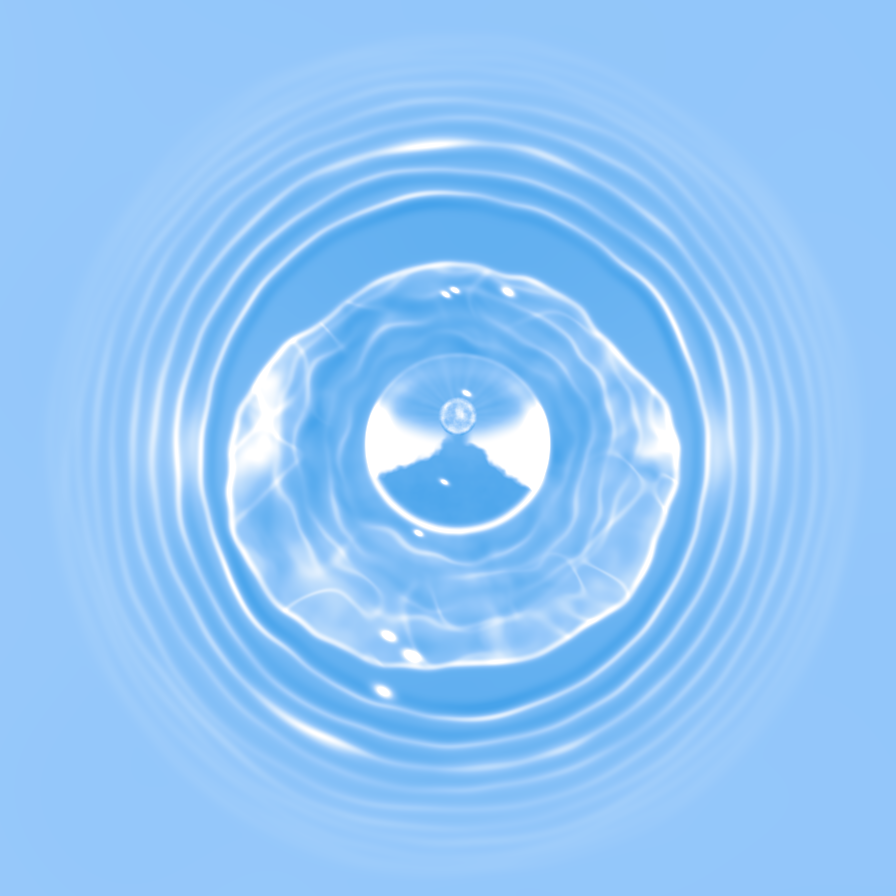
Reproduce this texture procedurally as a Shadertoy shader.

```glsl
// Water drop above concentric ripples on a sky-blue surface, seen from overhead.

vec2 gradientAt(vec2 cell) {
    vec2 h = vec2(dot(cell, vec2(127.1, 311.7)), dot(cell, vec2(269.5, 183.3)));
    return 2.0 * fract(sin(h) * 43758.5) - 1.0;
}

float gradientNoise(vec2 p) {
    vec2 i = floor(p), f = fract(p);
    vec2 u = f * f * f * (f * (f * 6.0 - 15.0) + 10.0), e = vec2(0, 1);
    return mix(
        mix(dot(gradientAt(i), f), dot(gradientAt(i + e.yx), f - e.yx), u.x),
        mix(dot(gradientAt(i + e.xy), f - e.xy), dot(gradientAt(i + e.yy), f - e.yy), u.x), u.y);
}

float fbm(vec2 p) {
    return gradientNoise(p) + 0.5 * gradientNoise(p * 2.03 + 7.1) + 0.25 * gradientNoise(p * 4.1 + 3.7);
}

// Soft line of the given width around zero distance
float glow(float d, float width) {
    d /= width;
    return exp(-d * d);
}

// Light level 0 = deep water, 0.5 = reflected sky, 1 = white
vec3 waterColor(float light) {
    vec3 deep = vec3(0.28, 0.64, 0.92), sky = vec3(0.58, 0.78, 0.98);
    vec3 c = mix(deep, sky, clamp(light * 2.0, 0.0, 1.0));
    return mix(c, vec3(1), clamp(light * 2.0 - 1.0, 0.0, 1.0));
}

float outerRipples(vec2 p) {
    vec2 c = (p - vec2(0.507, 0.491)) * vec2(1.0, 0.965);
    float r = length(c);
    vec2 dir = c / max(r, 0.001);
    float vertical = abs(dir.y);
    float light = 0.5 + 0.03 * gradientNoise(p * 2.5) + 0.025 * (0.5 - p.x);
    light -= smoothstep(0.43, 0.27, r) * mix(0.18, 0.32, vertical);

    for (int i = 0; i < 10; i++) {
        float k = float(i);
        float wobble = 0.010 * gradientNoise(dir * 2.4 + k * 0.35) + 0.003 * gradientNoise(dir * 6.0 + k);
        float d = r - (0.282 + 0.0305 * k - 0.0013 * k * k) - wobble;
        float broken = 0.8 + 0.7 * gradientNoise(dir * 3.0 + k * 2.7);
        float strength = 0.56 * exp(-0.36 * k) * broken;
        light += strength * (glow(d, 0.0038 + 0.0003 * k) + 0.25 * glow(d - 0.004, 0.009));
        light -= 0.35 * strength * glow(d + 0.012, 0.007);
    }
    // Broad reflections above, below and at the sides
    float patches = smoothstep(-0.25, 0.4, gradientNoise(dir * 3.2 + 4.0));
    light += 0.5 * glow(r - 0.337, 0.009) * smoothstep(0.65, 0.95, vertical) * patches;
    light += 0.45 * glow(r - 0.297, 0.013) * glow(c.y - 0.01, 0.055);
    light += 0.22 * glow(r - 0.335, 0.022) * glow(c.y - 0.02, 0.09);
    return light;
}

float crownWater(vec2 p, float light) {
    vec2 c = (p - vec2(0.507, 0.478)) / vec2(0.251, 0.223);
    float e = length(c);
    vec2 dir = c / max(e, 0.001);
    float edge = e - 1.0 - 0.08 * gradientNoise(dir * 2.2 + 1.3) - 0.025 * gradientNoise(dir * 6.0);
    edge += 0.07 * smoothstep(0.3, 0.7, dir.y) * smoothstep(0.3, 0.7, abs(dir.x));
    float clouds = fbm(p * vec2(12.0, 10.0) + 0.7 * fbm(p * 7.0));
    float inside = 0.31 + 0.32 * clouds - 0.09 * dir.y * smoothstep(0.3, 0.9, e);

    // Bent, broken wavelets around the bowl
    vec2 q = p - vec2(0.509, 0.500);
    float r = length(q);
    vec2 around = q / max(r, 0.001);
    for (int i = 0; i < 4; i++) {
        float k = float(i);
        float bend = 0.023 * gradientNoise(around * 2.5 + k * 3.1) + 0.010 * gradientNoise(p * 24.0 + k);
        float d = r - 0.127 - 0.024 * k - bend;
        float broken = smoothstep(-0.35, 0.4, gradientNoise(p * 10.0 + k * 5.0));
        inside += broken * (0.30 * glow(d, 0.004) + 0.10 * glow(d - 0.006, 0.011));
        inside -= 0.10 * glow(d + 0.011, 0.008);
    }
    // Crossing caustic filaments
    float filament = gradientNoise(p * 13.0 + 1.2 * gradientNoise(p * 9.0));
    inside += 0.17 * glow(filament, 0.055) * smoothstep(0.13, 0.19, r);

    // White clouds against the side walls
    float side = glow(e - 0.88, 0.14) * smoothstep(0.55, 0.95, abs(dir.x)) * smoothstep(-0.55, 0.1, dir.y);
    inside += side * (0.46 + 0.65 * clouds);
    inside += 0.16 * glow(e - 0.85, 0.16) * smoothstep(0.1, -0.5, dir.y) * (0.7 + clouds);

    light = mix(light, inside, smoothstep(0.02, -0.02, edge));
    float rim = 0.50 + 0.3 * gradientNoise(dir * 4.0 + 9.0);
    return light + rim * (glow(edge, 0.018) + 0.25 * glow(edge + 0.03, 0.045));
}

float bowl(vec2 p, float light) {
    vec2 q = (p - vec2(0.511, 0.506)) / vec2(0.102, 0.099);
    float r = length(q), x = abs(q.x);
    float rough = fbm(q * 4.0);
    float inside = mix(0.07, 0.27, smoothstep(-0.6, 0.5, q.y)) + 0.06 * rough;
    inside += 0.14 * gradientNoise(vec2(atan(q.y - 0.3, x) * 5.0, 2.0)) * smoothstep(0.0, 0.4, q.y);

    // Two bright lobes with a ragged lower edge
    float lower = -0.02 - mix(0.34, 0.48, step(0.0, q.x)) * smoothstep(0.05, 0.8, x) + 0.12 * rough;
    float upper = 0.02 + 0.38 * x * x;
    float lobes = smoothstep(lower - 0.05, lower + 0.06, q.y)
        * smoothstep(upper + 0.28, upper - 0.08, q.y) * smoothstep(0.02, 0.18, x);
    inside = mix(inside, 1.0, lobes);
    inside += 0.40 * glow(r - 0.90, 0.13) * smoothstep(-0.3, 0.2, q.y) * smoothstep(1.0, 0.5, q.y);

    light = mix(light, inside, smoothstep(1.03, 0.97, r));
    float low = smoothstep(0.75, -0.7, q.y);
    return light + mix(0.17, 0.9, low) * glow(r - 0.99, mix(0.03, 0.052, low));
}

float droplet(vec2 p, float light) {
    vec2 q = (p - vec2(0.511, 0.535)) / 0.021;
    float r = length(q);
    float inside = 0.52 + 0.35 * fbm(q * 2.2 + 5.0) + 0.4 * glow(length(q - vec2(0.1, 0.2)), 0.35);
    inside += 0.25 * glow(r - 0.82, 0.12) - 0.35 * glow(r - 0.98, 0.10) * smoothstep(0.3, -0.8, q.y);
    return mix(light, inside, smoothstep(1.08, 0.94, r));
}

void mainImage(out vec4 fragColor, in vec2 fragCoord) {
    vec2 p = (fragCoord - 0.5 * iResolution.xy) / min(iResolution.x, iResolution.y) + 0.5;
    float light = droplet(p, bowl(p, crownWater(p, outerRipples(p))));

    // Sun glints: position and size
    vec3 glints[9] = vec3[9](
        vec3(0.521, 0.561, 0.004), vec3(0.496, 0.462, 0.004), vec3(0.467, 0.405, 0.004),
        vec3(0.498, 0.671, 0.004), vec3(0.508, 0.676, 0.004), vec3(0.567, 0.674, 0.006),
        vec3(0.434, 0.290, 0.006), vec3(0.460, 0.268, 0.008), vec3(0.428, 0.228, 0.009));
    for (int i = 0; i < 9; i++) {
        vec2 d = p - glints[i].xy;
        d.y += 0.35 * d.x;
        light += 1.3 * glow(length(d * vec2(0.8, 1.25)), glints[i].z);
    }
    fragColor = vec4(waterColor(light), 1.0);
}
```
